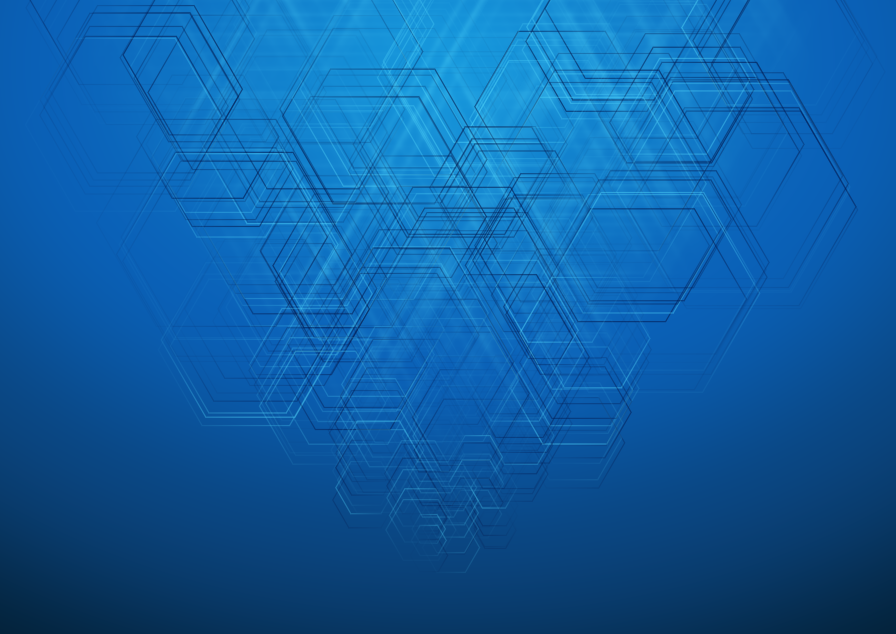
Give the GLSL for this background, as a WebGL 2 fragment shader.

```glsl
#version 300 es
precision highp float;
// Blue glow with a funnel of overlapping thin hexagon outlines, dark and bright.

uniform vec2 u_resolution;
out vec4 outColor;

const vec3 GLOW  = vec3(0.085, 0.59, 0.86);
const vec3 SKY   = vec3(0.065, 0.50, 0.80);
const vec3 BLUE  = vec3(0.040, 0.38, 0.72);
const vec3 DEEP  = vec3(0.040, 0.26, 0.48);
const vec3 NIGHT = vec3(0.010, 0.12, 0.20);
const vec3 DARK_INK  = vec3(0.01, 0.09, 0.30);
const vec3 LIGHT_INK = vec3(0.30, 0.82, 0.97);

const vec2 GLOW_CENTER = vec2(0.0, 0.90);   // x is measured from the middle
const vec2 GLOW_SCALE  = vec2(0.75, 1.0);
const int CLUSTERS = 48;
const int COPIES = 6;
const float FUNNEL_TOP = 0.98;
const float FUNNEL_TIP = 0.16;
const float FUNNEL_WIDTH = 0.60;
const float LINE_HALF = 0.0004;
const float STREAK_GAIN = 0.16;
const vec2 SLANT = vec2(0.5, 0.866);        // direction of the 60 degree edges

float hash(float n) {
    return fract(sin(n * 127.1 + 3.7) * 43758.5453);
}

float noise(float x) {
    float i = floor(x), f = fract(x);
    return mix(hash(i), hash(i + 1.0), f * f * (3.0 - 2.0 * f));
}

// Signed distance to a flat-topped hexagon with sharp corners
float hexagon(vec2 p, float radius) {
    vec2 q = abs(p);
    return max(q.y, q.x * SLANT.y + q.y * SLANT.x) - radius * SLANT.y;
}

vec3 background(vec2 p) {
    float d = length((p - GLOW_CENTER) * GLOW_SCALE);
    vec3 c = mix(GLOW, SKY, smoothstep(0.0, 0.25, d));
    c = mix(c, BLUE, smoothstep(0.18, 0.50, d));
    c = mix(c, DEEP, smoothstep(0.45, 0.84, d));
    return mix(c, NIGHT, smoothstep(0.76, 1.12, d));
}

float funnelHalfWidth(float y) {
    return FUNNEL_WIDTH * pow(clamp((y - 0.15) / 0.8, 0.0, 1.0), 0.7);
}

// Soft bands running along the three edge directions
float streaks(vec2 p) {
    float a = dot(p, vec2(SLANT.y, -SLANT.x));
    float b = dot(p, SLANT.yx);
    float alongA = dot(p, SLANT);
    float alongB = dot(p, vec2(-SLANT.x, SLANT.y));
    float rising = pow(noise(a * 75.0), 3.0) * noise(alongA * 6.0 + floor(a * 9.0) * 5.3);
    float falling = pow(noise(b * 75.0 + 40.0), 3.0) * noise(alongB * 6.0 + 17.0);
    float level = pow(noise(p.y * 130.0), 3.0) * noise(p.x * 5.0 + 60.0) * 0.5;
    float width = funnelHalfWidth(p.y) + 0.02;
    float mask = 1.0 - smoothstep(width * 0.45, width, abs(p.x));
    return (rising + falling + level) * mask * smoothstep(0.2, 0.7, p.y);
}

vec3 drawHexagons(vec3 color, vec2 p, float pixel) {
    for (int i = 0; i < CLUSTERS; i++) {
        float id = float(i);
        float t = (id + 0.5) / float(CLUSTERS);
        float y = mix(FUNNEL_TOP, FUNNEL_TIP, t);
        float x = (fract(id * 0.618 + 0.1) * 2.0 - 1.0) * funnelHalfWidth(y);
        float upper = smoothstep(0.12, 0.58, y);
        float size = mix(0.032, 0.15, upper) * (0.7 + 0.5 * hash(id + 5.0));
        vec2 local = p - vec2(x, y);
        if (length(local) > size + 0.16) continue;

        // Copies slide along a slanted edge above, straight up near the tip
        float side = hash(id + 60.0) < 0.5 ? -1.0 : 1.0;
        vec2 slide = mix(vec2(0.0, 0.020), SLANT * vec2(side, 1.0) * 0.014, upper);
        float litAngle = 6.283 * hash(id + 90.0);

        for (int j = 0; j < COPIES; j++) {
            float k = float(j) - 0.5 * float(COPIES - 1);
            float seed = id * 7.0 + float(j) + 200.0;
            float jitter = hash(seed);
            vec2 q = local - slide * (k + jitter - 0.5);
            float d = abs(hexagon(q, size * (0.92 + 0.16 * hash(seed + 400.0))));
            float line = 1.0 - smoothstep(0.0, LINE_HALF + pixel, d);

            // Each outline fades around its circumference
            float facing = 0.5 + 0.5 * cos(atan(q.y, q.x + 1e-5) - litAngle - jitter);
            float alpha = line * (0.12 + 0.88 * facing * facing);
            alpha *= mix(0.25, 0.85, hash(seed + 800.0)) * mix(0.5, 0.85, upper);
            bool dark = hash(seed + 1200.0) < 0.48;
            float edgeFade = 1.0 - 0.45 * smoothstep(0.3, 0.65, abs(p.x));
            vec3 ink = dark ? DARK_INK : LIGHT_INK;
            color = mix(color, ink, alpha * (dark ? 0.9 : 0.75 * edgeFade));
        }
    }
    return color;
}

void main() {
    vec2 p = gl_FragCoord.xy / u_resolution.y;
    p.x -= 0.5 * u_resolution.x / u_resolution.y;
    vec3 color = background(p);
    color = mix(color, LIGHT_INK, min(streaks(p) * STREAK_GAIN * 2.0, 0.4));
    color = drawHexagons(color, p, 1.0 / u_resolution.y);
    outColor = vec4(color, 1.0);
}
```
